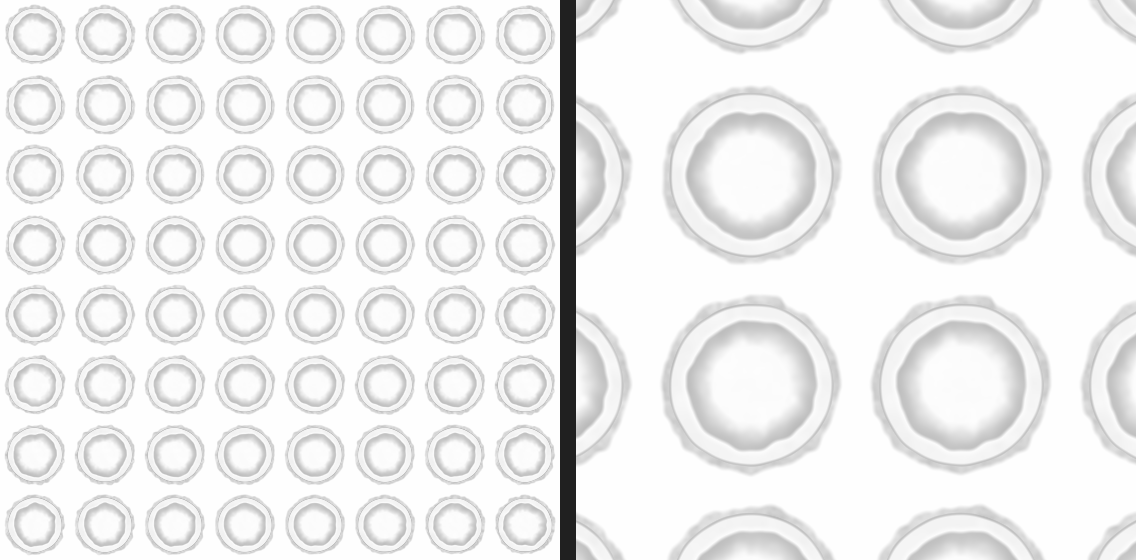
Left, the full canvas; right, a detail of the centre.
This pattern is drawn by a three.js fragment shader. Its source:

```glsl
// Grid of soft grey rings with cloudy edges that drift slowly from cell to cell.
#define CELLS 8.0
#define NOISE_LOOP 8.0
#define INNER_RADIUS 0.300
#define RIM_RADIUS 0.386
#define RIM_WIDTH 0.009
#define HALO_DEPTH 0.135
#define FRINGE_DEPTH 0.040
#define BAND_INK 0.15
#define PAPER vec3(0.996)
#define INK vec3(0.735)

varying vec2 vUv;

float hash(vec3 p) {
  p.z = mod(p.z, NOISE_LOOP);
  p = fract(p * vec3(0.1031, 0.1137, 0.0973));
  p += dot(p, p.yzx + 33.33);
  return fract((p.x + p.y) * p.z);
}

// Smooth value noise, periodic along z.
float noise(vec3 p) {
  vec3 i = floor(p);
  vec3 f = fract(p);
  f = f * f * (3.0 - 2.0 * f);
  vec2 e = vec2(0.0, 1.0);
  vec4 lower = vec4(hash(i), hash(i + e.yxx), hash(i + e.xyx), hash(i + e.yyx));
  vec4 upper = vec4(hash(i + e.xxy), hash(i + e.yxy), hash(i + e.xyy), hash(i + e.yyy));
  vec4 layer = mix(lower, upper, f.z);
  vec2 row = mix(layer.xz, layer.yw, f.x);
  return mix(row.x, row.y, f.y);
}

// Two octaves, centred on zero.
float cloud(vec2 p, float phase) {
  return 0.65 * noise(vec3(p + 40.0, phase))
       + 0.35 * noise(vec3(p * 2.1 + 70.0, phase + 3.0)) - 0.5;
}

float ringInk(vec2 p, float phase) {
  float radius = length(p);
  vec2 dir = p / max(radius, 0.0001);

  // Inner disc: crisp wavy outside, long fade towards the centre.
  float inner = radius - INNER_RADIUS - 0.055 * cloud(dir * 2.4, phase);
  float depth = HALO_DEPTH * (1.0 + 0.7 * cloud(p * 14.0, phase));
  float halo = smoothstep(-depth, 0.0, inner) * (1.0 - smoothstep(-0.006, 0.018, inner));
  halo *= 0.92 + 0.35 * cloud(p * 9.0 + 15.0, phase);
  float mist = 0.06 * (0.5 + cloud(p * 16.0, phase)) * (1.0 - smoothstep(-0.05, 0.0, inner));

  // Thin rim line, pale band inside it.
  float rim = radius - RIM_RADIUS - 0.020 * cloud(dir * 1.8 + 9.0, phase);
  float line = exp(-rim * rim / (RIM_WIDTH * RIM_WIDTH));
  line *= 0.88 + 0.4 * cloud(dir * 3.0 + 21.0, phase);
  float band = BAND_INK * smoothstep(0.0, 0.04, inner) * (1.0 - smoothstep(-0.01, 0.01, rim));
  band *= 1.0 + 1.2 * cloud(p * 12.0 + 5.0, phase);

  // Lumpy fringe outside the rim.
  float reach = FRINGE_DEPTH * (1.0 + 1.5 * cloud(dir * 4.5 + 30.0, phase));
  float fringe = smoothstep(-0.012, 0.004, rim) * (1.0 - smoothstep(reach - 0.018, reach + 0.010, rim));
  fringe *= 0.62 + 0.7 * cloud(p * 22.0 + 50.0, phase);

  return max(max(halo, mist), max(line, max(band, fringe)));
}

void main() {
  vec2 grid = vUv * CELLS;
  vec2 cell = min(floor(grid), CELLS - 1.0);
  vec2 p = grid - cell - 0.5;

  // Cells run left to right, then down; the drift closes into a loop.
  float order = cell.x + CELLS * (CELLS - 1.0 - cell.y);
  float phase = order * NOISE_LOOP / (CELLS * CELLS);

  float ink = clamp(ringInk(p, phase), 0.0, 1.0);
  gl_FragColor = vec4(mix(PAPER, INK, ink), 1.0);
}
```
